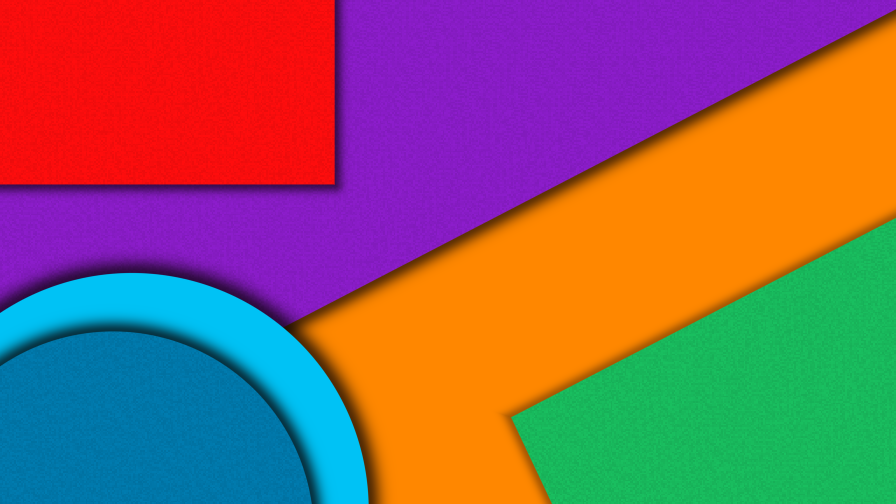
Reproduce this background procedurally as a WebGL 2 fragment shader.

```glsl
#version 300 es
precision highp float;
// Layered paper background: tilted sheets, a red card and two discs with soft shadows.

uniform vec2 u_resolution;
out vec4 fragColor;

// Colours
const vec3 ORANGE = vec3(1.0, 0.53, 0.0);
const vec3 PURPLE = vec3(0.53, 0.11, 0.77);
const vec3 GREEN  = vec3(0.095, 0.72, 0.36);
const vec3 RED    = vec3(0.97, 0.05, 0.05);
const vec3 CYAN   = vec3(0.0, 0.76, 0.96);
const vec3 BLUE   = vec3(0.0, 0.465, 0.66);
const vec3 SHADOW = vec3(0.03, 0.01, 0.02);

// Layout, in units of the canvas height
const vec2  SHEET_POINT  = vec2(0.569, 0.354);
const vec2  SHEET_DIR    = vec2(0.8875, 0.4608);
const vec2  GREEN_CORNER = vec2(1.014, 0.172);
const vec2  GREEN_TOP    = vec2(0.888, 0.460);
const vec2  GREEN_SIDE   = vec2(0.428, -0.904);
const vec2  RED_CORNER   = vec2(0.664, 0.634);
const vec2  RING_CENTER  = vec2(0.2616, -0.0116);
const float RING_RADIUS  = 0.470;
const vec2  DISC_CENTER  = vec2(0.2245, -0.0556);
const float DISC_RADIUS  = 0.398;

// Paper grain
const float GRAIN_CELLS  = 288.0;
const float GRAIN_AMOUNT = 0.09;

float hash(vec2 p) {
    return fract(sin(dot(p, vec2(127.1, 311.7))) * 43758.5453);
}

// Signed distance to a line; positive on the left of its direction
float lineSide(vec2 p, vec2 origin, vec2 dir) {
    vec2 q = p - origin;
    return dir.x * q.y - dir.y * q.x;
}

// Signed distance to the quadrant left of and above a corner
float cornerDistance(vec2 p, vec2 corner) {
    vec2 q = vec2(p.x - corner.x, corner.y - p.y);
    return length(max(q, 0.0)) + min(max(q.x, q.y), 0.0);
}

// Darken the colour below a shape, then lay the shape over it
vec3 layer(vec3 below, vec3 paint, float d, float blur, float strength) {
    float outside = max(d, 0.0) / blur;
    vec3 shaded = mix(below, SHADOW, strength * exp(-outside * outside));
    float edge = 0.7 / u_resolution.y;
    return mix(shaded, paint, 1.0 - smoothstep(-edge, edge, d));
}

void main() {
    vec2 p = gl_FragCoord.xy / u_resolution.y;
    float grain = 1.0 + GRAIN_AMOUNT * (hash(floor(p * GRAIN_CELLS)) - 0.5);

    // Distances
    float sheet = -lineSide(p, SHEET_POINT, SHEET_DIR);
    float green = max(lineSide(p, GREEN_CORNER, GREEN_TOP),
                      -lineSide(p, GREEN_CORNER, GREEN_SIDE));
    float card = cornerDistance(p, RED_CORNER);
    float ring = length(p - RING_CENTER) - RING_RADIUS;
    float disc = length(p - DISC_CENTER) - DISC_RADIUS;

    // Layers from the bottom up
    vec3 color = ORANGE;
    color = layer(color, GREEN * grain, green, 0.014, 0.35);
    color = layer(color, PURPLE * grain, sheet, 0.022, 0.65);
    color = layer(color, RED * grain, card, 0.016, 0.6);
    color = layer(color, CYAN, ring, 0.026, 0.7);
    color = layer(color, BLUE * grain, disc, 0.022, 0.75);

    fragColor = vec4(color, 1.0);
}
```
